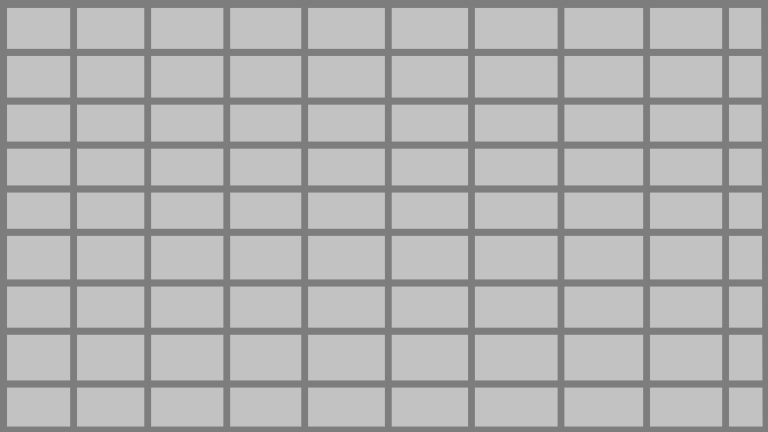
Give the GLSL for this pattern, as a Shadertoy shader.

```glsl
const vec2 CANVAS = vec2(768.0, 432.0);     // layout units across and up
const vec3 CELL_COLOR = vec3(0.76);
const vec3 LINE_COLOR = vec3(0.49);
const vec2 LINE_HALF_WIDTH = vec2(3.4, 3.55); // vertical, horizontal lines
const vec2 GRID_START = vec2(3.6, 1.9);     // centre of the first lines
const float RIGHT_SLANT = 1.4;              // outward drift of the right border
const float EDGE_SOFTNESS = 0.65;           // in screen pixels

// Uneven spacing between line centres, left to right and bottom to top
const int COLUMNS = 10;
const int ROWS = 9;
const float COLUMN_PITCH[COLUMNS] = float[](
    70.0, 74.1, 79.1, 77.9, 83.6, 83.2, 89.5, 85.6, 79.0, 39.0);
const float ROW_PITCH[ROWS] = float[](
    46.1, 52.8, 48.2, 50.7, 43.3, 43.9, 44.0, 48.7, 48.0);

// Distance to the nearest vertical line, negative beyond the borders
float columnDistance(vec2 p) {
    float center = GRID_START.x;
    float d = p.x - center;
    for (int i = 0; i < COLUMNS; i++) {
        center += COLUMN_PITCH[i];
        if (i < COLUMNS - 1) d = min(d, abs(p.x - center));
    }
    float rightBorder = center + RIGHT_SLANT * (1.0 - p.y / CANVAS.y);
    return min(d, rightBorder - p.x);
}

// Distance to the nearest horizontal line, negative beyond the borders
float rowDistance(float y) {
    float center = GRID_START.y;
    float d = y - center;
    for (int i = 0; i < ROWS; i++) {
        center += ROW_PITCH[i];
        if (i < ROWS - 1) d = min(d, abs(y - center));
    }
    return min(d, center - y);
}

void mainImage(out vec4 fragColor, in vec2 fragCoord) {
    vec2 unitsPerPixel = CANVAS / iResolution.xy;
    vec2 p = fragCoord * unitsPerPixel;

    // Cells fill whatever the two sets of lines leave open
    vec2 gap = vec2(columnDistance(p), rowDistance(p.y)) - LINE_HALF_WIDTH;
    vec2 soft = EDGE_SOFTNESS * unitsPerPixel;
    vec2 open = smoothstep(-soft, soft, gap);

    fragColor = vec4(mix(LINE_COLOR, CELL_COLOR, open.x * open.y), 1.0);
}
```
